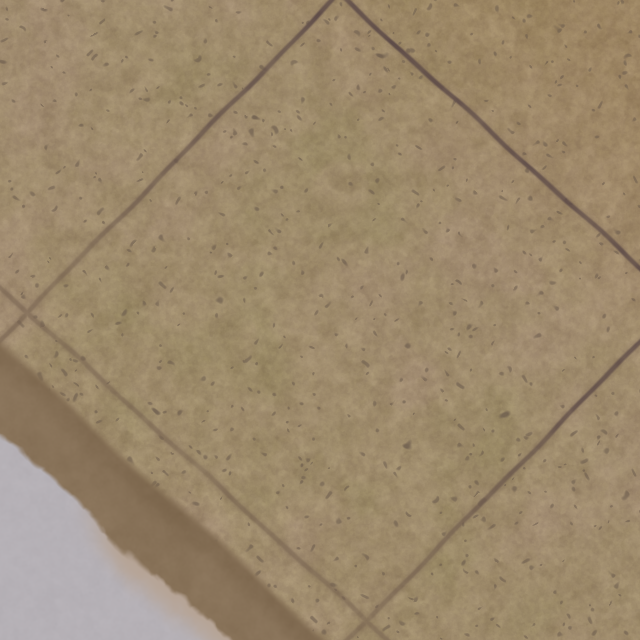
Give the GLSL for this texture, as a Shadertoy shader.

```glsl
// Speckled stone floor tiles laid diagonally, meeting a brown skirting and a pale wall.

const vec3 STONE = vec3(0.622, 0.546, 0.422);
const vec3 OLIVE = vec3(0.590, 0.530, 0.385);
const vec3 ROSE = vec3(0.640, 0.550, 0.455);
const vec3 OCHRE = vec3(0.605, 0.510, 0.365);
const vec3 SPECK = vec3(0.400, 0.340, 0.290);
const vec3 GROUT_DARK = vec3(0.350, 0.280, 0.275);
const vec3 GROUT_WORN = vec3(0.460, 0.380, 0.310);
const vec3 SKIRTING = vec3(0.535, 0.450, 0.350);
const vec3 PEACH = vec3(0.715, 0.635, 0.565);
const vec3 WALL = vec3(0.710, 0.692, 0.712);

vec3 hash3(vec2 p) {
    vec3 q = fract(vec3(p.xyx) * vec3(0.1031, 0.1030, 0.0973));
    q += dot(q, q.yxz + 33.33);
    return fract((q.xxy + q.yzz) * q.zyx);
}

// Cellular noise: x = nearest distance, y = that cell's random value, z = soft blend -0.5..0.5
vec3 cellular(vec2 p) {
    vec2 cell = floor(p);
    float nearest = 9.0, id = 0.0, total = 0.0, weight = 0.0;
    for (int j = -1; j <= 1; j++)
    for (int i = -1; i <= 1; i++) {
        vec2 c = cell + vec2(i, j);
        vec3 h = hash3(c + 71.0);
        float d = length(c + h.xy - p);
        float w = exp(-5.0 * d * d);
        total += w * (h.z - 0.5);
        weight += w;
        if (d < nearest) { nearest = d; id = h.z; }
    }
    return vec3(nearest, id, total / weight);
}

// Soft mottling from several octaves of blended cells
float mottle(vec2 p, float scale) {
    float sum = 0.0, amp = 1.0;
    p *= scale;
    for (int i = 0; i < 3; i++) {
        sum += amp * cellular(p).z;
        p = mat2(1.6, 1.2, -1.2, 1.6) * p + 17.3;
        amp *= 0.75;
    }
    return sum;
}

// Scattered dark flecks; density is the fraction of cells that carry one
float flecks(vec2 p, float scale, float density, float radius) {
    vec3 c = cellular(p * scale);
    float size = radius * (0.5 + 0.5 * (c.y - 1.0 + density) / density);
    return step(1.0 - density, c.y) * (1.0 - smoothstep(0.3 * size, size, c.x));
}

// Tile body: tint drift, grain and flecks
vec3 stone(vec2 p) {
    float drift = mottle(p, 5.0);
    vec3 col = mix(STONE, OLIVE, smoothstep(0.0, 0.7, drift) * 0.7);
    col = mix(col, ROSE, smoothstep(0.0, 0.7, -drift) * 0.6);
    col = mix(col, OCHRE, 0.7 * smoothstep(1.25, 1.95, p.x + p.y));
    col += 0.045 * mottle(p + 3.1, 42.0);
    col += vec3(0.028, 0.030, 0.018) * mottle(p + 8.7, 120.0);
    vec2 q = p + 0.003 * sin(p.yx * 190.0 + 2.0 * sin(p * 83.0));
    float dark = 0.50 * flecks(q, 62.0, 0.16, 0.34);
    dark = max(dark, 0.55 * flecks(q + 5.3, 30.0, 0.12, 0.20));
    dark = max(dark, 0.70 * flecks(q * vec2(0.8, 1.2) + 2.9, 13.0, 0.07, 0.15));
    return mix(col, SPECK, dark);
}

// Coverage of a line around each whole number; slope is the coordinate's gradient length
float gridLine(float x, float slope, float halfWidth, float soft) {
    float d = abs(x - round(x)) / slope;
    return 1.0 - smoothstep(halfWidth - soft, halfWidth + soft, d);
}

void mainImage(out vec4 fragColor, in vec2 fragCoord) {
    vec2 p = fragCoord / iResolution.xy;
    float soft = max(0.0022, 0.75 / iResolution.y);

    // Skewed axes: across runs over the rising joints, rise over the falling ones
    float wobble = 0.0015 * sin(p.x * 31.0 + 1.0) + 0.001 * sin(p.y * 67.0);
    float rise = p.y + 0.909 * p.x;
    float across = p.y - 1.02 * p.x;
    vec2 tile = vec2((across + 0.554 + wobble) / 1.023, (rise - 0.551 + wobble) / 0.94);

    vec3 col = stone(p);

    // Joints darken away from the wall, with a faint halo of dirt
    float wear = smoothstep(0.0, 0.85, tile.y);
    float patchy = 0.85 + 0.3 * mottle(p, 16.0);
    vec2 slope = vec2(1.428 / 1.023, 1.351 / 0.94);
    float joint = max(gridLine(tile.x, slope.x, 0.0035, soft),
                      gridLine(tile.y, slope.y, 0.0035, soft));
    float halo = max(gridLine(tile.x, slope.x, 0.006, 0.006),
                     gridLine(tile.y, slope.y, 0.006, 0.006));
    col = mix(col, GROUT_WORN, 0.25 * halo);
    col = mix(col, mix(GROUT_WORN, GROUT_DARK, wear), joint * patchy * mix(0.5, 0.9, wear));

    // Skirting with a soft shaded upper edge
    float top = 0.464 + 0.004 * sin(p.x * 23.0);
    vec3 board = SKIRTING + 0.018 * mottle(p, 18.0) + 0.010 * mottle(p, 80.0);
    board -= 0.035 * smoothstep(0.05, 0.0, abs(rise - top + 0.015));
    col = mix(col, board, 1.0 - smoothstep(top - 0.012, top + 0.012, rise));

    // Wall with a ragged rim, peach in places
    float rim = 0.322 + 0.007 * sin(p.x * 26.0 - 0.8) + 0.009 * mottle(p, 26.0);
    vec3 wall = WALL + 0.012 * mottle(p, 60.0);
    float blush = smoothstep(0.07, 0.0, rim - rise) * smoothstep(0.10, 0.20, p.x);
    wall = mix(wall, PEACH, 0.85 * blush);
    col = mix(col, wall, 1.0 - smoothstep(rim - 0.007, rim + 0.007, rise));

    fragColor = vec4(clamp(col, 0.0, 1.0), 1.0);
}
```
